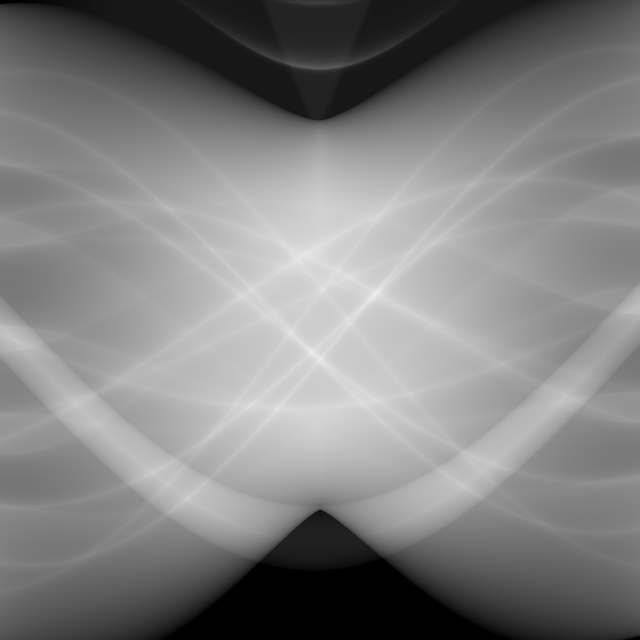
Write a Shadertoy shader that draws this background.

```glsl
// Grey sinogram: soft projections of a body swept through half a turn, crossed by sine-shaped glints.

const float PI = 3.14159265;
const float BODY_SHIFT = 0.0156;        // sideways centre of the body
const float BODY_WIDTH = 0.51;          // half extents of the body
const float BODY_TOP = 0.3125;
const float BODY_BOTTOM = 0.297;
const float TOP_ROUNDNESS = 1.6;        // 1 = pointed envelope, 2 = elliptic
const float BOTTOM_ROUNDNESS = 1.3;
const vec2 BODY_LEVEL = vec2(0.58, 0.91);   // brightness seen end-on and side-on
const vec2 BODY_FALLOFF = vec2(0.27, 0.68); // edge exponent on axis and on diagonal
const float HAZE = 0.09;
const float ARC_WIDTH = 0.625;
const vec4 FOOT = vec4(0.010, 0.341, 0.050, 0.051);
const float FOOT_LEVEL = 0.13;

// Glints: position x, position y, strength, thickness
const int GLINTS = 12;
const vec4 GLINT[GLINTS] = vec4[](
    vec4(-0.247, 0.060, 0.050, 0.009), vec4(-0.326, 0.064, 0.045, 0.008),
    vec4(-0.385, -0.052, 0.030, 0.008), vec4(0.423, -0.042, 0.035, 0.008),
    vec4(0.378, 0.062, 0.050, 0.008), vec4(0.289, 0.039, 0.055, 0.009),
    vec4(-0.161, -0.090, 0.045, 0.012), vec4(0.188, -0.116, 0.050, 0.012),
    vec4(-0.109, -0.065, 0.025, 0.010), vec4(0.151, -0.046, 0.030, 0.010),
    vec4(0.021, 0.137, 0.040, 0.010), vec4(0.006, 0.346, 0.030, 0.010));

// Hollows: centre and radii of tall ellipses, then their depths
const int HOLLOWS = 4;
const vec4 HOLLOW[HOLLOWS] = vec4[](
    vec4(-0.052, -0.013, 0.062, 0.160), vec4(-0.200, 0.035, 0.042, 0.130),
    vec4(0.250, 0.025, 0.040, 0.130), vec4(0.098, -0.013, 0.048, 0.145));
const vec4 HOLLOW_DEPTH = vec4(0.11, 0.07, 0.08, 0.07);

// Shadow of an ellipse along the ray with normal n and offset s; 1 at its end-on peak
float ellipseShadow(vec4 ellipse, vec2 n, float s) {
    float halfWidth = length(ellipse.zw * n);
    float t = (s - dot(ellipse.xy, n)) / halfWidth;
    return ellipse.z / halfWidth * sqrt(max(1.0 - t * t, 0.0));
}

// Shadow of the rounded main body
float bodyShadow(vec2 n, float s) {
    s -= BODY_SHIFT * n.x;
    bool above = s < 0.0;
    float q = above ? TOP_ROUNDNESS : BOTTOM_ROUNDNESS;
    vec2 extent = vec2(BODY_WIDTH, above ? BODY_TOP : BODY_BOTTOM) * abs(n);
    float halfWidth = pow(pow(extent.x, q) + pow(extent.y, q), 1.0 / q);
    float t = s / halfWidth;
    float falloff = mix(BODY_FALLOFF.x, BODY_FALLOFF.y, abs(2.0 * n.x * n.y));
    float level = mix(BODY_LEVEL.x, BODY_LEVEL.y, n.y * n.y);
    return level * pow(max(1.0 - t * t, 0.0), falloff);
}

// Thin arc with a crisp lower rim and a soft upper side
float upperArc(vec2 n, float s, float height) {
    float d = s + length(vec2(ARC_WIDTH, height) * n);
    return d > 0.0 ? exp(-d / 0.003) : exp(d / 0.014);
}

void mainImage(out vec4 fragColor, in vec2 fragCoord) {
    vec2 uv = fragCoord / iResolution.xy;
    float s = 0.5 - uv.y;
    float angle = PI * uv.x;
    vec2 n = vec2(cos(angle), max(sin(angle), 0.0001));
    float across = uv.x - 0.495;

    // Main body with its hollows and glints
    float body = bodyShadow(n, s);
    float inside = smoothstep(0.0, 0.45, body);
    float detail = 0.0;
    for (int i = 0; i < HOLLOWS; i++)
        detail -= HOLLOW_DEPTH[i] * ellipseShadow(HOLLOW[i], n, s);
    for (int i = 0; i < GLINTS; i++) {
        float d = s - dot(GLINT[i].xy, n);
        detail += GLINT[i].z * exp(-abs(d) / GLINT[i].w);
    }
    float grey = body + detail * inside;

    // Faint haze, wedge and arcs above the body
    float upper = smoothstep(-0.1, -0.25, s);
    float haze = HAZE * upper * smoothstep(0.5, 0.3, abs(across));
    float wedge = 0.085 * (1.0 - (s + 0.5) / 0.21);
    haze += 0.045 * upper * smoothstep(0.008, -0.008, abs(across) - wedge);
    haze += 0.23 * upper * upperArc(n, s, 0.393) * exp(-pow(across / 0.15, 2.0));
    haze += 0.12 * upper * upperArc(n, s, 0.494) * exp(-pow(across / 0.06, 2.0));
    grey = max(grey, haze);

    // Small dim foot below the body
    grey += FOOT_LEVEL * ellipseShadow(FOOT, n, s);

    fragColor = vec4(vec3(clamp(grey, 0.0, 1.0)), 1.0);
}
```
